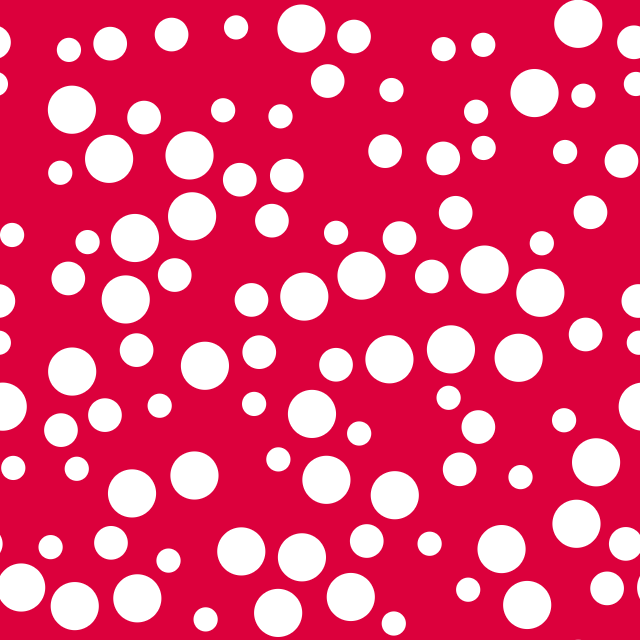
This pattern is drawn by a WebGL 1 fragment shader. Its source:

```glsl
precision highp float;
uniform vec2 u_resolution;

#define GROUND vec3(0.863, 0.0, 0.235)
#define DOT_COLOR vec3(1.0)
#define GRID 10.0          // dots per side; even, so the stagger wraps
#define JITTER 0.34        // lengths below are in grid cells
#define STAGGER 0.25
#define RADII vec3(0.376, 0.263, 0.189)
#define LARGE_SHARE 0.33
#define SMALL_SHARE 0.32
#define GAP 0.2            // clearance the dots try to keep
#define REACH 1.1          // farthest a dot can affect a point
#define SEED 3.7

vec3 hash3(vec2 c) {
  vec3 q = vec3(dot(c, vec2(127.1, 311.7)),
                dot(c, vec2(269.5, 183.3)),
                dot(c, vec2(419.2, 371.9)));
  return fract(sin(q + SEED) * 43758.5);
}

// Scattered dot of a cell: centre in xy, radius in z
vec3 scatteredDot(vec2 cell) {
  vec2 id = mod(cell, GRID);
  vec3 h = hash3(id);
  // Rows share out the three sizes evenly, loosened by the cell hash
  float rank = fract(0.3 * id.x + hash3(vec2(GRID, id.y)).x + 0.5 * h.z);
  float radius = rank < LARGE_SHARE ? RADII.x
               : rank > 1.0 - SMALL_SHARE ? RADII.z : RADII.y;
  float shift = STAGGER * (mod(id.y, 2.0) * 2.0 - 1.0);
  vec2 center = cell + 0.5 + vec2(shift, 0.0) + JITTER * (2.0 * h.xy - 1.0);
  return vec3(center, radius);
}

// Half of the move that separates dot a from dot b
vec2 push(vec3 a, vec3 b) {
  vec2 away = a.xy - b.xy;
  float d = length(away);
  if (d < 0.001) return vec2(0.0);
  return 0.5 * max(a.z + b.z + GAP - d, 0.0) * away / d;
}

// Two rounds of neighbours pushing each other apart
vec3 loosenedDot(vec2 cell) {
  vec3 self = scatteredDot(cell);
  vec2 move = vec2(0.0);
  for (int j = -1; j <= 1; j++)
    for (int i = -1; i <= 1; i++)
      move += push(self, scatteredDot(cell + vec2(i, j)));
  return self + vec3(move, 0.0);
}

vec3 settledDot(vec2 cell) {
  vec3 self = loosenedDot(cell);
  vec2 move = vec2(0.0);
  for (int j = -1; j <= 1; j++)
    for (int i = -1; i <= 1; i++)
      move += push(self, loosenedDot(cell + vec2(i, j)));
  return self + vec3(move, 0.0);
}

void main() {
  vec2 p = gl_FragCoord.xy / u_resolution * GRID;
  float pixel = GRID / min(u_resolution.x, u_resolution.y);

  // Signed distance to the nearest dot edge
  float edge = 1.0;
  for (int j = -1; j <= 1; j++) {
    for (int i = -1; i <= 1; i++) {
      vec2 cell = floor(p) + vec2(i, j);
      if (distance(p, scatteredDot(cell).xy) < REACH) {
        vec3 disc = settledDot(cell);
        edge = min(edge, distance(p, disc.xy) - disc.z);
      }
    }
  }

  float cover = clamp(0.5 - edge / pixel, 0.0, 1.0);
  gl_FragColor = vec4(mix(GROUND, DOT_COLOR, cover), 1.0);
}
```
